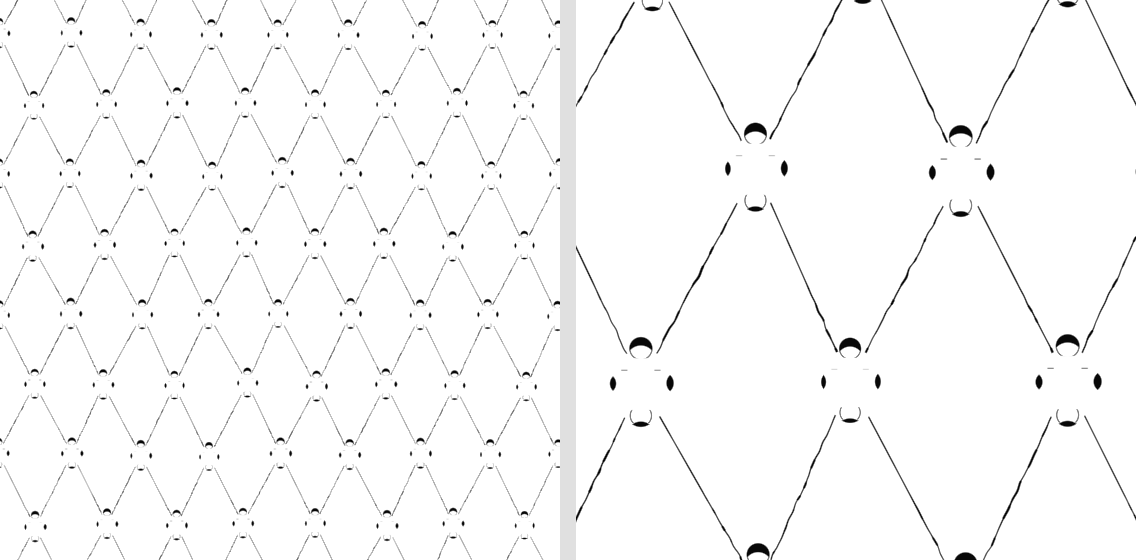
Left, the full canvas; right, a detail of the centre.
This pattern is drawn by a Shadertoy shader. Its source:

```glsl
// Draws a worn diamond lattice of thin ink lines with four-lobed studs at the crossings.

const float REPEATS = 8.0;      // studs across and rows down
const float STUD_UNITS = 96.0;  // stud drawing units per cell
const float SOFTNESS = 1.35;    // edge width in output samples
const vec3 PAPER = vec3(1.0);
const vec3 INK = vec3(0.03);

float hash(vec2 p) {
    vec3 q = fract(vec3(p.xyx) * 0.1031);
    q += dot(q, q.yzx + 33.33);
    return fract((q.x + q.y) * q.z);
}

// Smooth value noise along a line, one sequence per seed
float lineNoise(float x, float seed) {
    float i = floor(x);
    float f = smoothstep(0.0, 1.0, fract(x));
    return mix(hash(vec2(i, seed)), hash(vec2(i + 1.0, seed)), f);
}

// Antialiased coverage of a filled shape and of a thin band
float fill(float dist, float pixel) {
    return clamp(0.5 - dist / pixel, 0.0, 1.0);
}

float band(float dist, float halfWidth, float pixel) {
    return clamp((dist + halfWidth) / pixel + 0.5, 0.0, 1.0)
         - clamp((dist - halfWidth) / pixel + 0.5, 0.0, 1.0);
}

float circle(vec2 p, float radius) {
    return length(p) - radius;
}

// Upright pointed oval
float lens(vec2 p, float halfWidth, float halfHeight) {
    float sum = halfHeight * halfHeight / halfWidth;
    float radius = 0.5 * (sum + halfWidth);
    return circle(vec2(abs(p.x) + radius - halfWidth, p.y), radius);
}

// Staggered lattice point with a small hand-placed drift
vec2 node(vec2 id) {
    vec2 base = id + vec2(0.5 * mod(id.y + 1.0, 2.0), 0.5);
    vec2 drift = vec2(hash(id + 41.7), hash(id + 87.3)) - 0.5;
    return base + drift * vec2(0.07, 0.06);
}

// Broken ink stroke between two studs; heavy sets where it thickens
float wornLine(vec2 p, vec2 top, vec2 bottom, float heavyFrom, float seed, float pixel) {
    vec2 axis = bottom - top;
    float len = length(axis);
    float t = dot(p - top, axis) / (len * len);
    float dist = (axis.x * (p.y - top.y) - axis.y * (p.x - top.x)) / len;

    float heavy = smoothstep(heavyFrom, heavyFrom + 0.25, t);
    float dash = smoothstep(0.5, 0.75, lineNoise(t * 34.0, seed)) * heavy;
    float thin = 0.0021 + 0.0012 * lineNoise(t * 14.0, seed + 5.0);
    float side = (lineNoise(t * 24.0, seed + 9.0) - 0.5) * 0.008;

    float ends = clamp(min(t - 0.16, 0.86 - t) * len / pixel + 0.5, 0.0, 1.0);
    return ends * band(dist - side * heavy, thin + 0.0024 * dash, pixel);
}

// Stud: dark cap above, side ovals, shallow dash below, faint lobe traces
float stud(vec2 p, vec2 id, float pixel) {
    float wear = hash(id + 13.1);
    float wearSide = hash(id + 29.9);
    p /= mix(0.95, 1.05, wear);

    float cap = max(circle(p - vec2(0.0, 15.8), 5.2),
                    -circle(p - vec2(0.0, 10.6), mix(6.2, 6.8, wearSide)));
    float foot = lens((p + vec2(0.0, 18.4)).yx, mix(1.0, 1.3, wear), 3.8);
    float leftOval = lens(p + vec2(12.6, 0.0), mix(1.1, 1.5, wearSide), 3.2);
    float rightOval = lens(p - vec2(13.2, 0.2), mix(1.3, 1.8, wear), 3.6);
    float ink = fill(min(min(cap, foot), min(leftOval, rightOval)), pixel);

    // Lobe traces
    float upperSide = fill(11.5 - p.y, pixel) * fill(p.y - 17.0, pixel);
    float lowerSide = fill(p.y + 12.0, pixel) * fill(-18.0 - p.y, pixel);
    float trace = upperSide * band(circle(p - vec2(0.0, 15.8), 5.0), 0.16, pixel);
    trace = max(trace, lowerSide * band(circle(p + vec2(0.0, 14.5), 4.8), 0.16, pixel));
    float tick = band(p.y - 6.0, 0.18, pixel) * band(abs(p.x) - 7.5, 1.4, pixel);
    return max(ink, max(trace, tick * mix(0.2, 0.8, wearSide)));
}

void mainImage(out vec4 fragColor, in vec2 fragCoord) {
    vec2 p = fragCoord / iResolution.y * REPEATS;
    float pixel = SOFTNESS * REPEATS / iResolution.y;
    float ink = 0.0;

    // Nearby studs, each with the two strokes descending from it
    for (int j = -1; j <= 1; j++) {
        float row = floor(p.y) + float(j);
        float stagger = 0.5 * mod(row + 1.0, 2.0);
        for (int i = -1; i <= 1; i++) {
            vec2 id = vec2(floor(p.x - stagger + 0.5) + float(i), row);
            vec2 top = node(id);
            vec2 lowerLeft = vec2(id.x - mod(row, 2.0), row - 1.0);
            vec2 lowerRight = lowerLeft + vec2(1.0, 0.0);
            float seed = floor(hash(id) * 500.0);

            ink = max(ink, stud((p - top) * STUD_UNITS, id, pixel * STUD_UNITS));
            ink = max(ink, wornLine(p, top, node(lowerLeft), 0.1, seed, pixel));
            ink = max(ink, wornLine(p, top, node(lowerRight), 0.5, seed + 50.0, pixel));
        }
    }
    fragColor = vec4(mix(PAPER, INK, ink), 1.0);
}
```
